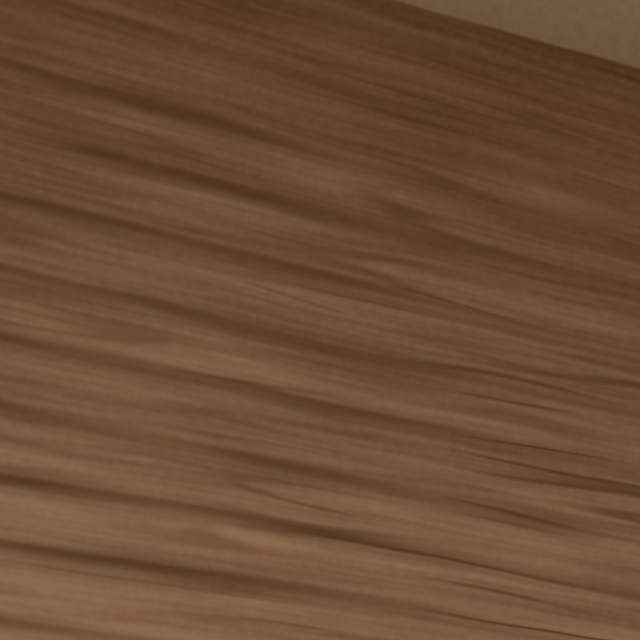
A WebGL 2 fragment shader for this texture:

```glsl
#version 300 es
precision highp float;

uniform vec2 u_resolution;
out vec4 fragColor;

const vec3 DARK_WOOD = vec3(0.320, 0.212, 0.122);
const vec3 LIGHT_WOOD = vec3(0.520, 0.386, 0.278);
const vec3 STREAK_COLOR = vec3(0.265, 0.182, 0.075);
const vec3 BACKDROP_COLOR = vec3(0.425, 0.328, 0.240);
const float BAND_PERIOD = 0.109;
const float BAND_OFFSET = 0.35;
const float BAND_DEPTH = 0.66;
const float PORE_DEPTH = 0.55;
const float FIBRE_DEPTH = 0.30;
const float FIBRE_DECAY = 0.93;
const float MOTTLE_DEPTH = 0.085;
const float EDGE_START = 0.615;
const float EDGE_SLOPE = 0.28;
const float EDGE_BLUR = 0.004;

vec2 hashGradient(vec2 cell) {
    vec3 p = fract(cell.xyx * vec3(0.1031, 0.1030, 0.0973));
    p += dot(p, p.yzx + 33.33);
    float angle = 6.2832 * fract((p.x + p.y) * p.z);
    return vec2(cos(angle), sin(angle));
}

float gradientNoise(vec2 p) {
    vec2 i = floor(p);
    vec2 f = p - i;
    vec2 u = f * f * f * (f * (f * 6.0 - 15.0) + 10.0);
    float a = dot(hashGradient(i), f);
    float b = dot(hashGradient(i + vec2(1, 0)), f - vec2(1, 0));
    float c = dot(hashGradient(i + vec2(0, 1)), f - vec2(0, 1));
    float d = dot(hashGradient(i + vec2(1, 1)), f - vec2(1, 1));
    return mix(mix(a, b, u.x), mix(c, d, u.x), u.y);
}

// Straightens the fanned grain: x runs along it, y across it.
vec2 grainSpace(vec2 uv) {
    float slope = 0.13 + 0.17 * (uv.y + 0.2 * uv.x);
    float across = uv.y + slope * uv.x;
    across += 0.007 * gradientNoise(vec2(uv.x * 2.5, across * 4.0) + 7.0);
    across += 0.002 * gradientNoise(vec2(uv.x * 10.0, across * 18.0) + 19.0);
    return vec2(uv.x, across);
}

// Fibres of decreasing width, stretched along the grain.
float fibres(vec2 g) {
    float sum = 0.0;
    float amplitude = FIBRE_DEPTH;
    vec2 frequency = vec2(1.2, 17.0);
    for (int i = 0; i < 4; i++) {
        sum += amplitude * gradientNoise(g * frequency + float(i) * 13.7);
        frequency *= vec2(1.75, 1.85);
        amplitude *= FIBRE_DECAY;
    }
    return sum;
}

// Evenly spaced growth bands, crisp above and soft below.
float growthBands(vec2 g) {
    float phase = g.y / BAND_PERIOD - BAND_OFFSET;
    phase += 0.18 * gradientNoise(g * vec2(1.0, 9.0) + 31.0);
    float offset = fract(phase + 0.5) - 0.5;
    float width = offset > 0.0 ? 0.075 : 0.14;
    float line = exp(-offset * offset / (width * width));
    float strength = 0.8 + 0.8 * gradientNoise(g * vec2(2.5, 8.0) + 43.0);
    return line * clamp(strength, 0.0, 1.0) * (1.0 - 0.65 * smoothstep(0.35, 0.85, g.x));
}

// Thin broken pores along the zero crossings of stretched noise.
float pores(vec2 g) {
    float crossing = abs(gradientNoise(g * vec2(1.6, 24.0) + 57.0));
    float line = 1.0 - smoothstep(0.0, 0.13, crossing);
    float mask = smoothstep(-0.15, 0.3, gradientNoise(g * vec2(2.8, 15.0) + 71.0));
    return line * mask * mix(0.45, 1.0, smoothstep(0.3, 0.8, g.x));
}

void main() {
    vec2 uv = gl_FragCoord.xy / u_resolution;
    vec2 grain = grainSpace(uv);

    // Light falls off toward the upper right.
    float tone = 1.07 - 0.76 * uv.y - 0.27 * uv.x;
    float mottle = gradientNoise(uv * 60.0) + 0.7 * gradientNoise(uv * 125.0 + 5.0);
    float contrast = mix(1.0, 0.7, smoothstep(0.65, 1.25, uv.y + 0.25 * uv.x));
    tone += contrast * fibres(grain) + MOTTLE_DEPTH * mottle;
    vec3 color = mix(DARK_WOOD, LIGHT_WOOD, clamp(tone, -0.15, 1.15));

    // Dark bands and pores
    float streak = BAND_DEPTH * growthBands(grain) + PORE_DEPTH * pores(grain);
    color = mix(color, STREAK_COLOR, clamp(streak * contrast, 0.0, 0.85));

    // Board edge with its shadow and the pale surface behind
    float edge = uv.y - 1.0 + EDGE_SLOPE * (uv.x - EDGE_START);
    edge += 0.003 * gradientNoise(vec2(uv.x * 8.0, 3.0));
    color *= 1.0 - 0.08 * smoothstep(-0.09, 0.0, edge);
    vec3 backdrop = BACKDROP_COLOR + 0.016 * mottle + 0.25 * min(edge, 0.1);
    color = mix(color, backdrop, smoothstep(-EDGE_BLUR, EDGE_BLUR, edge));

    fragColor = vec4(color, 1.0);
}
```
